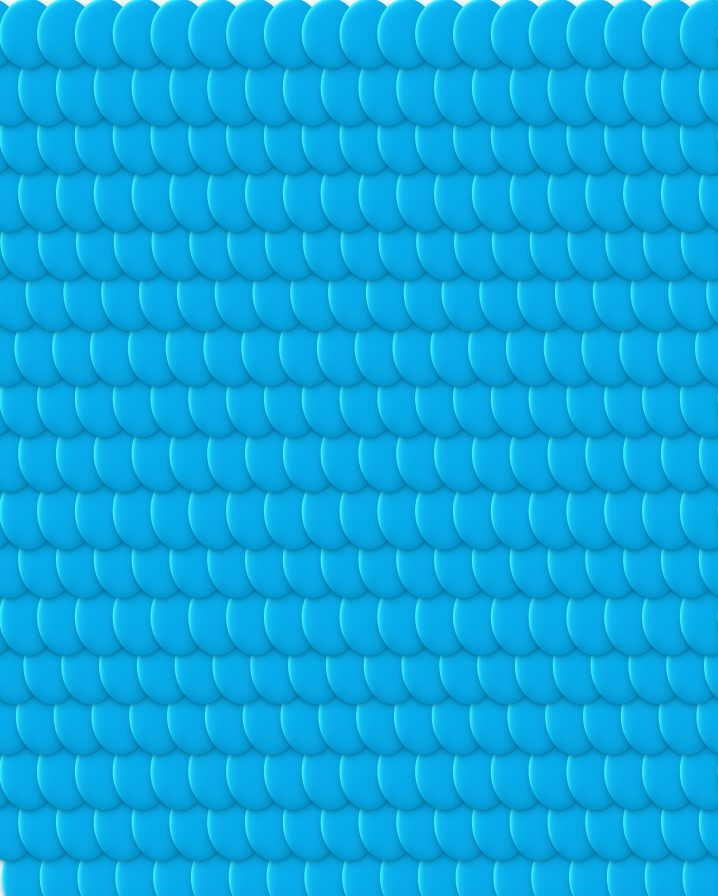
Write a WebGL 1 fragment shader that draws this pattern.

```glsl
precision highp float;
// Overlapping rows of glossy blue scales, lit from the upper left.

uniform vec2 u_resolution;

// Lengths are fractions of the canvas height.
const float PITCH_X = 0.0422;
const float PITCH_Y = 0.0591;
const float FIRST_BOTTOM = 0.0781;      // lower edge of the top row, from the top
const float LAST_ROW = 16.0;
const vec2 HALF_SIZE = vec2(0.0322, 0.0436);
const float TOP_HALF_HEIGHT = 0.0392;   // the top row is shorter and shows gaps
const float ROW_SWAY = 0.0052;          // uneven spacing of the odd rows
const float SHADOW_WIDTH = 0.0034;
const float GLOSS_WIDTH = 0.0058;
const float SHADE_WIDTH = 0.0085;
const vec2 LIGHT = vec2(-0.8, 0.6);

const vec3 BACKDROP = vec3(1.0);
const vec3 BASE = vec3(0.03, 0.675, 0.92);
const vec3 SHADE = vec3(0.01, 0.54, 0.74);
const vec3 GLOSS = vec3(0.10, 0.80, 0.99);
const vec3 GLINT = vec3(0.26, 0.96, 0.99);
const vec3 SHADOW = vec3(0.01, 0.36, 0.49);

// Distance of a row's lower edge from the top of the canvas.
float rowBottom(float row) {
    float odd = mod(row, 2.0);
    float sway = odd * (0.0013 + ROW_SWAY * sin(row * 0.7854)) - 0.0013;
    return FIRST_BOTTOM + PITCH_Y * row + sway;
}

// Half-step stagger that slips by half a scale twice on the way down.
float rowPhase(float row) {
    float slip = smoothstep(3.5, 7.0, row) + smoothstep(11.2, 13.5, row);
    return fract(0.5 * row + 0.5 * slip - 0.02);
}

// Approximate signed distance to an ellipse (x) and its outward normal (yz).
vec3 ellipse(vec2 p, vec2 halfSize) {
    vec2 q = p / halfSize;
    vec2 gradient = q / halfSize + 1e-4;
    float radius = length(q);
    float slope = length(gradient);
    return vec3((radius - 1.0) * max(radius, 0.05) / slope, gradient / slope);
}

// Glossy surface: bright upper left rim, darker lower rim.
vec3 scaleColor(float depth, vec2 normal) {
    float lit = dot(normal, LIGHT);
    float gloss = exp(-depth / GLOSS_WIDTH) * smoothstep(0.05, 0.85, lit);
    float shade = exp(-depth / SHADE_WIDTH) * (1.0 - smoothstep(-0.9, 0.1, normal.y));
    vec3 color = mix(BASE, SHADE, 0.75 * shade);
    color = mix(color, GLOSS, min(1.0, 1.3 * gloss));
    return mix(color, GLINT, smoothstep(0.4, 1.0, gloss));
}

// Lays one scale and its soft outer shadow over the color beneath.
vec3 addScale(vec3 under, vec2 p, vec2 halfSize, float pixel) {
    vec3 shape = ellipse(p, halfSize);
    float strength = mix(0.62, 0.10, smoothstep(-0.8, 0.3, shape.z));
    float shadow = strength * exp(-max(shape.x, 0.0) / SHADOW_WIDTH);
    vec3 color = mix(under, SHADOW, shadow);
    float cover = clamp(0.5 - shape.x / pixel, 0.0, 1.0);
    return mix(color, scaleColor(max(-shape.x, 0.0), shape.yz), cover);
}

void main() {
    float pixel = 1.0 / u_resolution.y;
    vec2 p = gl_FragCoord.xy * pixel;
    float down = 1.0 - p.y;
    float nearRow = ceil((down - FIRST_BOTTOM) / PITCH_Y);
    vec3 color = BACKDROP;

    // Lower rows first, so that each row hangs over the one below it.
    for (int r = 0; r < 4; r++) {
        float row = nearRow + 1.0 - float(r);
        if (row < 0.0 || row > LAST_ROW) continue;
        vec2 halfSize = HALF_SIZE;
        if (row < 0.5) halfSize.y = TOP_HALF_HEIGHT;
        float height = rowBottom(row) - halfSize.y - down;
        float phase = rowPhase(row) + 0.07 * step(LAST_ROW, row);
        float nearColumn = floor(p.x / PITCH_X - phase);

        // Left to right, each scale covering its left neighbor.
        for (int c = 0; c < 3; c++) {
            float column = nearColumn - 1.0 + float(c);
            // The last row starts just inside the left border.
            if (row > LAST_ROW - 0.5 && column + phase < 0.0) continue;
            float center = (column + phase) * PITCH_X + halfSize.x;
            color = addScale(color, vec2(p.x - center, height), halfSize, pixel);
        }
    }
    gl_FragColor = vec4(color, 1.0);
}
```
